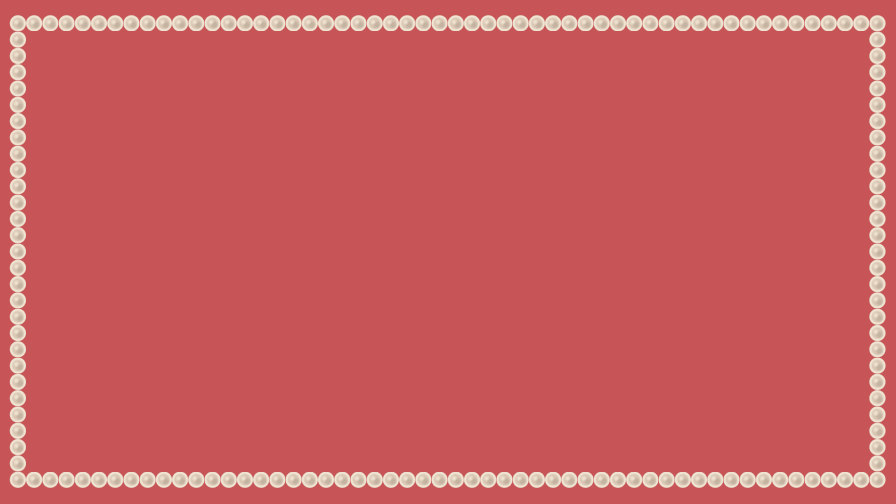
A Shadertoy shader for this background:

```glsl
#define BACKGROUND vec3(0.780, 0.333, 0.341)
#define PEARL_LIGHT vec3(0.945, 0.895, 0.825)
#define PEARL_BODY vec3(0.850, 0.780, 0.705)
#define PEARL_SHADE vec3(0.740, 0.675, 0.605)
#define FRAME_LOW vec2(0.0200, 0.0482)
#define FRAME_HIGH vec2(0.9793, 0.9537)
#define PEARL_STEPS vec2(53.0, 28.0)
#define PEARL_RADIUS 0.0162

// Shade a unit disc: warm core, soft crescent shadow, pale rim and a glint
vec3 pearlColor(vec2 q) {
    float r = length(q);
    vec3 color = mix(PEARL_BODY, PEARL_LIGHT, smoothstep(0.55, 0.85, r));
    float shadow = 1.0 - smoothstep(0.15, 0.60, length(q - vec2(0.24, -0.20)));
    color = mix(color, PEARL_SHADE, 0.75 * shadow);
    float glint = 1.0 - smoothstep(0.05, 0.45, length(q - vec2(-0.20, 0.16)));
    color = mix(color, PEARL_LIGHT, 0.9 * glint);
    float edge = smoothstep(0.86, 1.0, r);
    return mix(color, PEARL_BODY, 0.6 * edge);
}

void mainImage(out vec4 fragColor, in vec2 fragCoord) {
    vec2 uv = fragCoord / iResolution.xy;
    vec2 aspect = vec2(iResolution.x / iResolution.y, 1.0);

    // Nearest pearl on an even grid spanning the frame
    vec2 pitch = (FRAME_HIGH - FRAME_LOW) / PEARL_STEPS;
    vec2 cell = clamp(round((uv - FRAME_LOW) / pitch), vec2(0.0), PEARL_STEPS);
    vec2 local = (uv - FRAME_LOW - cell * pitch) * aspect / PEARL_RADIUS;

    // Only cells on the border of the grid carry a pearl
    vec2 inset = min(cell, PEARL_STEPS - cell);
    float onFrame = 1.0 - step(0.5, min(inset.x, inset.y));

    // Antialiased silhouette
    float pixel = 1.0 / (iResolution.y * PEARL_RADIUS);
    float coverage = clamp(0.5 + (1.0 - length(local)) / pixel, 0.0, 1.0);

    vec3 color = mix(BACKGROUND, pearlColor(local), coverage * onFrame);
    fragColor = vec4(color, 1.0);
}
```
